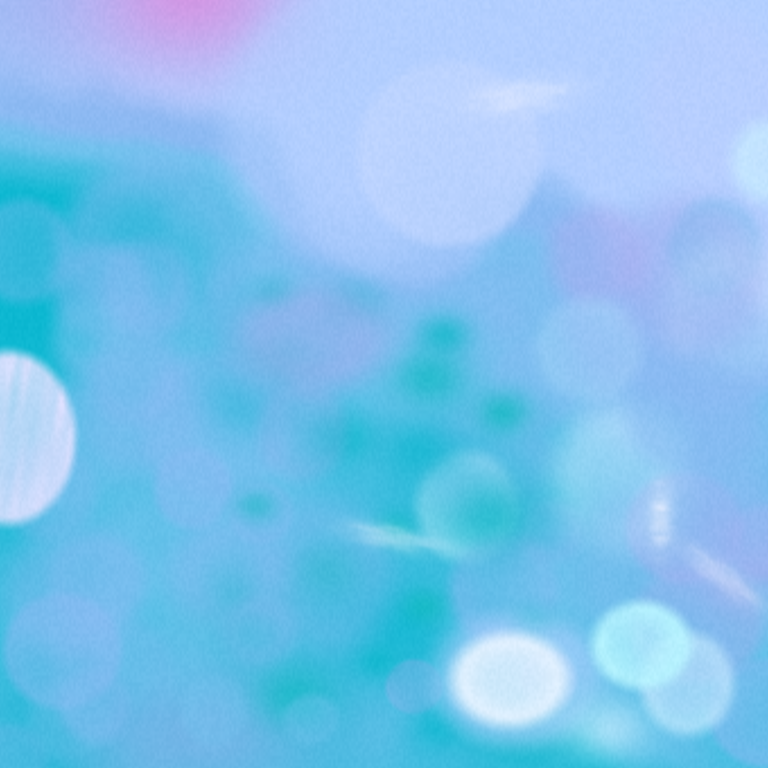
This background is drawn by a Shadertoy shader. Its source:

```glsl
// Soft out-of-focus light discs in aqua, sky blue and lavender with a pink corner glow.
#define LAYER_COUNT 84
#define DISC_OPACITY 0.46
#define TONE_VARIATION 0.30
#define GRAIN 0.026
#define TEAL vec3(0.05, 0.72, 0.82)
#define AQUA vec3(0.23, 0.74, 0.87)
#define SKY vec3(0.44, 0.76, 0.93)
#define BLUE vec3(0.54, 0.73, 0.95)
#define PERIWINKLE vec3(0.70, 0.81, 1.00)
#define LAVENDER vec3(0.67, 0.68, 0.94)
#define ICE vec3(0.78, 0.92, 1.00)

// Integer hash giving three values from 0 to 1
vec3 hash3(ivec3 seed) {
    uvec3 v = uvec3(seed) * 1664525u + 1013904223u;
    v.x += v.y * v.z; v.y += v.z * v.x; v.z += v.x * v.y;
    v ^= v >> 16u;
    v.x += v.y * v.z; v.y += v.z * v.x; v.z += v.x * v.y;
    return vec3(v >> 8u) / 16777216.0;
}

float noise(vec2 p) {
    ivec2 i = ivec2(floor(p));
    vec2 f = fract(p);
    f = f * f * (3.0 - 2.0 * f);
    float a = hash3(ivec3(i, 7)).x, b = hash3(ivec3(i + ivec2(1, 0), 7)).x;
    float c = hash3(ivec3(i + ivec2(0, 1), 7)).x, d = hash3(ivec3(i + 1, 7)).x;
    return mix(mix(a, b, f.x), mix(c, d, f.x), f.y);
}

float fbm(vec2 p) {
    return 0.55 * noise(p) + 0.3 * noise(p * 2.1 + 5.3) + 0.15 * noise(p * 4.3 + 9.1);
}

float glow(vec2 p, vec2 center, vec2 radius) {
    vec2 q = (p - center) / radius;
    return exp(-dot(q, q));
}

// Lens disc with a blurred edge and a slightly stronger rim
float disc(vec2 p, vec2 center, vec2 radius, float blur) {
    float d = length((p - center) / radius);
    return (1.0 - smoothstep(1.0 - blur, 1.0 + blur, d)) * mix(0.82, 1.0, smoothstep(0.3, 0.95, d));
}

// Thin tilted reflection with fine streaks
float glint(vec2 p, vec2 center, vec2 radius, float angle) {
    float c = cos(angle), s = sin(angle);
    vec2 q = mat2(c, -s, s, c) * (p - center);
    return glow(q, vec2(0.0), radius) * (0.5 + 0.5 * noise(q * vec2(40.0, 150.0)));
}

// Tone ramp from teal through sky blue to periwinkle
vec3 palette(float t) {
    vec3 c = mix(TEAL, AQUA, smoothstep(0.0, 0.25, t));
    c = mix(c, SKY, smoothstep(0.2, 0.47, t));
    c = mix(c, BLUE, smoothstep(0.45, 0.66, t));
    return mix(c, PERIWINKLE, smoothstep(0.72, 1.0, t));
}

vec3 backdrop(vec2 p) {
    float tone = mix(0.30, 0.97, smoothstep(0.40, 0.86, p.y + 0.22 * (p.x - 0.5)));
    tone += TONE_VARIATION * (fbm(p * 4.0 + 2.0) - 0.5) * 2.0;
    tone += 0.28 * glow(p, vec2(0.90, 0.60), vec2(0.20, 0.20));
    tone -= 0.80 * glow(p, vec2(0.03, 0.71), vec2(0.22, 0.13));
    tone -= 0.30 * glow(p, vec2(0.26, 0.64), vec2(0.10, 0.13));
    tone -= 0.55 * glow(p, vec2(0.70, 0.68), vec2(0.13, 0.10));
    vec3 color = palette(clamp(tone, 0.0, 1.0));
    color = mix(color, LAVENDER, 0.5 * glow(p, vec2(0.10, 1.0), vec2(0.22, 0.10)));
    color = mix(color, LAVENDER, 0.5 * glow(p, vec2(0.25, 0.04), vec2(0.18, 0.09)));
    color = mix(color, LAVENDER, 0.6 * glow(p, vec2(0.96, 0.27), vec2(0.11, 0.08)));
    return mix(color, vec3(0.85, 0.56, 0.88), 0.85 * glow(p, vec2(0.25, 1.02), vec2(0.12, 0.10)));
}

void mainImage(out vec4 fragColor, in vec2 fragCoord) {
    vec2 p = fragCoord / iResolution.y;
    vec3 color = backdrop(p);

    // Overlapping discs, smaller and crisper towards the bottom, with every fourth layer a dark gap
    for (int i = 0; i < LAYER_COUNT; i++) {
        vec3 h = hash3(ivec3(i, 12, 9)), k = hash3(ivec3(i, 57, 2));
        vec2 center = fract(float(i) * vec2(0.7549, 0.5698) + 0.08 * h.xy);
        if (i % 4 == 3) {
            center.y *= 0.62;
            vec3 gapColor = mix(TEAL, vec3(0.08, 0.73, 0.76), h.z);
            color = mix(color, gapColor, 0.75 * glow(p, center, mix(0.025, 0.065, h.y) * vec2(1.1, 0.85)));
            continue;
        }
        center.y *= 0.70;
        vec2 radius = mix(0.04, 0.10, h.z) * (0.75 + 0.8 * center.y) * vec2(1.0, 0.88 + 0.22 * k.x);
        vec3 tint = mix(SKY, BLUE, step(0.30, k.y));
        tint = mix(tint, LAVENDER, step(0.82, k.y));
        tint = mix(tint, ICE, step(0.92, k.y));
        float blur = mix(0.08, 0.40, k.z) + 0.15 * center.y;
        float texture1 = 0.85 + 0.3 * noise(p * vec2(22.0, 16.0) + 40.0 * h.xy);
        color = mix(color, tint, DISC_OPACITY * (0.5 + 0.7 * h.x) * texture1 * disc(p, center, radius, blur));
    }
    color = mix(color, LAVENDER, 0.60 * disc(p, vec2(0.41, 0.56), vec2(0.10, 0.065), 0.45));

    // Large pale discs along the top
    color = mix(color, PERIWINKLE, 0.55 * disc(p, vec2(0.48, 0.84), vec2(0.19, 0.18), 0.16));
    color = mix(color, PERIWINKLE, 0.40 * disc(p, vec2(0.53, 0.78), vec2(0.15), 0.12));
    color = mix(color, vec3(0.76, 0.84, 1.0), 0.65 * disc(p, vec2(0.585, 0.80), vec2(0.12), 0.09));
    color = mix(color, vec3(0.75, 0.81, 1.0), 0.40 * disc(p, vec2(0.93, 0.87), vec2(0.09, 0.11), 0.25));

    // Bright highlights with brushed and mottled fill
    float brushed = 0.75 + 0.25 * noise(vec2(p.x * 95.0 - p.y * 14.0, p.y * 8.0));
    float mottled = 0.75 + 0.25 * fbm(p * 32.0);
    color = mix(color, vec3(0.88, 0.88, 1.0), brushed * disc(p, vec2(0.01, 0.43), vec2(0.088, 0.112), 0.10));
    color = mix(color, PERIWINKLE, 0.65 * disc(p, vec2(0.675, 0.115), vec2(0.11, 0.085), 0.25));
    color = mix(color, vec3(0.90, 0.95, 1.0), 0.95 * disc(p, vec2(0.665, 0.115), vec2(0.076, 0.060), 0.22));
    color = mix(color, ICE, 0.75 * mottled * disc(p, vec2(0.895, 0.110), vec2(0.060, 0.066), 0.20));
    color = mix(color, vec3(0.72, 0.96, 1.0), mottled * disc(p, vec2(0.835, 0.160), vec2(0.064, 0.056), 0.20));
    color = mix(color, ICE, 0.70 * glow(p, vec2(0.79, 0.05), vec2(0.055, 0.04)));
    color = mix(color, ICE, 0.85 * disc(p, vec2(1.0, 0.79), vec2(0.045, 0.05), 0.40));

    // Small reflections
    vec3 shine = vec3(0.92, 0.94, 1.0);
    color = mix(color, shine, 0.70 * glint(p, vec2(0.68, 0.875), vec2(0.065, 0.020), 0.12));
    color = mix(color, shine, 0.90 * glint(p, vec2(0.86, 0.325), vec2(0.014, 0.040), 0.0));
    color = mix(color, shine, 0.65 * glint(p, vec2(0.94, 0.25), vec2(0.060, 0.014), -0.65));
    color = mix(color, shine, 0.80 * glint(p, vec2(0.51, 0.30), vec2(0.055, 0.014), -0.20));

    color += GRAIN * (noise(p * vec2(340.0, 220.0)) - 0.5) * vec3(1.3, 0.9, 0.8);
    fragColor = vec4(clamp(color, 0.0, 1.0), 1.0);
}
```
